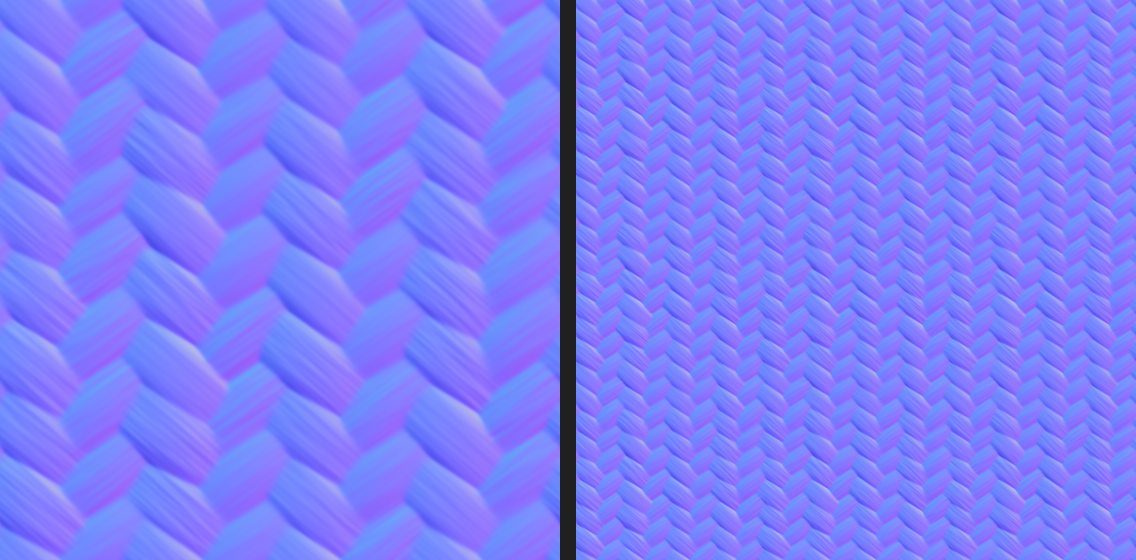
Left, the tile; right, the same tile 3 across and 3 down.
Write a WebGL 1 fragment shader that draws this texture map.

```glsl
precision highp float;
uniform vec2 u_resolution;

#define COLUMNS 8.0        // even columns lean left, odd ones lean right
#define ROWS 8.0           // strands per column
#define RELIEF 0.056       // slope strength of the whole surface
#define LEFT_ROUND vec3(3.0, 2.0, 1.0)   // falloff across, along, sideways
#define RIGHT_ROUND vec3(4.0, 0.5, 1.6)
#define CREASE 4.0         // sharpness where strands meet
#define FIBRE_DEPTH 0.19
#define FIBRES 5.0         // fibre streaks per strand
#define JITTER 0.16        // position change between strands
#define LIFT 0.6           // height change between strands
#define LEFT_RAISE 0.45    // left leaning strands lie on top
#define DIFF_STEP 0.02     // sampling distance in cells

vec2 hash2(vec2 p) {
  vec2 k = vec2(dot(p, vec2(127.1, 311.7)), dot(p, vec2(269.5, 183.3)));
  return fract(sin(k) * 43758.5);
}

float corner(vec2 cell, vec2 offset, float period) {
  vec2 id = vec2(cell.x, mod(cell.y, period));
  return dot(hash2(id) * 2.0 - 1.0, offset);
}

// Gradient noise that wraps vertically
float gradientNoise(vec2 p, float period) {
  vec2 i = floor(p);
  vec2 f = p - i;
  vec2 w = f * f * f * (f * (f * 6.0 - 15.0) + 10.0);
  float low = mix(corner(i, f, period),
                  corner(i + vec2(1.0, 0.0), f - vec2(1.0, 0.0), period), w.x);
  float high = mix(corner(i + vec2(0.0, 1.0), f - vec2(0.0, 1.0), period),
                   corner(i + vec2(1.0, 1.0), f - vec2(1.0, 1.0), period), w.x);
  return mix(low, high, w.y);
}

// Fine streaks running along the strands of one column
float fibres(float along, float across, float column) {
  float coarse = gradientNoise(vec2(along * 1.4 + column * 17.0, across * FIBRES),
                               ROWS * FIBRES);
  float fine = gradientNoise(vec2(along * 2.0 + column * 23.0 + 7.0,
                                  across * FIBRES * 2.0), ROWS * FIBRES * 2.0);
  return coarse + 0.4 * fine;
}

// Smooth union of the slanted strands around a point in cell units
float knitHeight(vec2 p) {
  float total = 0.0;
  for (int i = -1; i <= 1; i++) {
    float cell = floor(p.x) + float(i);
    float column = mod(cell, COLUMNS);
    float odd = mod(column, 2.0);
    float side = p.x - cell - 0.46;
    float slope = mix(-0.85, 0.70, odd);
    vec2 axis = normalize(vec2(1.0, slope));
    vec3 rounding = mix(LEFT_ROUND, RIGHT_ROUND, odd);
    float across = p.y - slope * side - mix(0.78, 0.20, odd);
    float nearest = floor(across + 0.5);
    float streak = FIBRE_DEPTH * fibres(side, across, column);

    for (int j = -1; j <= 1; j++) {
      float row = nearest + float(j);
      vec2 id = vec2(column, mod(row, ROWS));
      vec2 shift = hash2(id + 3.7) - 0.5;
      vec2 trait = hash2(id + 41.3) - 0.5;
      float s = side - shift.x * JITTER;
      float f = across - row - shift.y * JITTER - trait.x * 0.15 * side;
      float l = dot(axis, vec2(s, f + slope * s));

      // Left leaning strands are flatter on top and steeper at the edge
      float profile = f * f * mix(4.0 * f * f, 1.0, odd);
      float bump = trait.y * LIFT + LEFT_RAISE * (1.0 - odd);
      bump -= dot(rounding, vec3(profile, l * l, s * s));
      bump += streak * (1.0 + trait.x);
      total += exp(CREASE * bump);
    }
  }
  return log(total) / CREASE;
}

void main() {
  vec2 p = gl_FragCoord.xy / u_resolution * vec2(COLUMNS, ROWS);
  vec2 e = vec2(DIFF_STEP, 0.0);

  // Surface slope by central differences
  vec2 slope = vec2(knitHeight(p + e.xy) - knitHeight(p - e.xy),
                    knitHeight(p + e.yx) - knitHeight(p - e.yx)) / (2.0 * DIFF_STEP);

  // Normal packed into colour
  vec3 normal = normalize(vec3(-slope * RELIEF, 1.0));
  gl_FragColor = vec4(normal * 0.5 + 0.5, 1.0);
}
```
